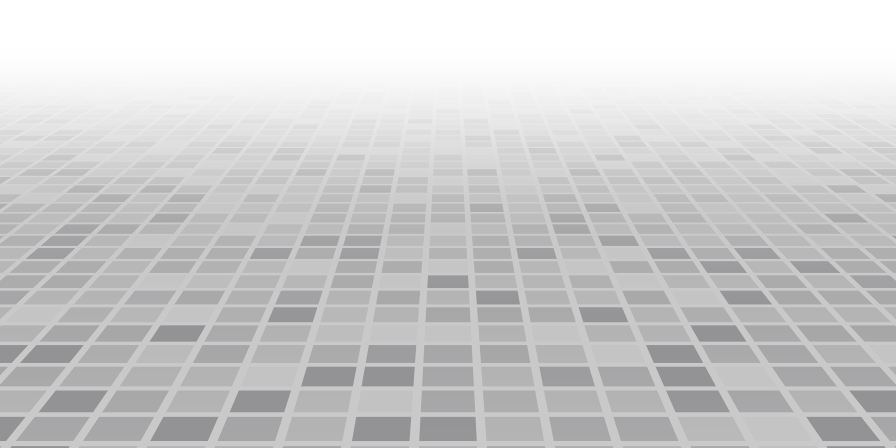
Write a WebGL 2 fragment shader that draws this background.

```glsl
#version 300 es
precision highp float;

#define HORIZON 0.234
#define COLUMN_PITCH 0.1232
#define ROW_SCALE 21.9
#define ROW_SHIFT 0.11
#define TILE_HALF vec2(0.428, 0.417)
#define HAZE_RANGE vec2(0.08, 0.52)
#define FADE_RANGE vec2(0.15, 0.75)
#define SKY_COLOR vec3(1.0)
#define FLOOR_COLOR vec3(0.79, 0.79, 0.79)
#define TILE_COLOR vec3(0.572, 0.572, 0.582)

uniform vec2 u_resolution;
out vec4 fragColor;

// Integer hash of a tile's cell, from 0 to 1
float hashCell(ivec2 cell) {
    uvec2 q = uvec2(cell + 4096) * uvec2(1597u, 3571u);
    uint n = q.x ^ (q.y << 7);
    n = (n ^ (n >> 15)) * 73471u;
    n = (n ^ (n >> 13)) * 91193u;
    n ^= n >> 16;
    return float(n & 65535u) / 65535.0;
}

// Uneven tone groups: faint, light, medium and dark tiles
float tileStrength(float pick) {
    float tone = mix(0.10, 0.40, smoothstep(0.10, 0.22, pick));
    tone = mix(tone, 0.62, smoothstep(0.38, 0.60, pick));
    return mix(tone, 0.98, smoothstep(0.80, 0.86, pick));
}

// Box-filtered tile coverage, separable in column and row
float tileCoverage(vec2 local, vec2 pixel) {
    vec2 edge = clamp((TILE_HALF - abs(local)) / pixel + 0.5, 0.0, 1.0);
    return edge.x * edge.y;
}

void main() {
    // Height units, centred across, measured down from the top
    float x = (gl_FragCoord.x - 0.5 * u_resolution.x) / u_resolution.y;
    float down = 1.0 - gl_FragCoord.y / u_resolution.y;

    // Perspective floor: columns meet at a point above the canvas
    float depth = down + HORIZON;
    vec2 grid = vec2(x / (depth * COLUMN_PITCH) + 0.5,
                     ROW_SCALE / depth + ROW_SHIFT);
    vec2 pixel = vec2(1.0 / (depth * COLUMN_PITCH),
                      ROW_SCALE / (depth * depth)) / u_resolution.y;
    vec2 local = fract(grid) - 0.5;

    // White haze falling into grey
    float haze = smoothstep(HAZE_RANGE.x, HAZE_RANGE.y, down);
    vec3 color = mix(SKY_COLOR, FLOOR_COLOR, haze);

    // Tiles grow stronger toward the viewer, paler at their near edge
    float strength = tileStrength(hashCell(ivec2(floor(grid))));
    strength *= 1.0 + 0.16 * local.y * (1.0 - strength);
    strength *= smoothstep(FADE_RANGE.x, FADE_RANGE.y, down);
    color = mix(color, TILE_COLOR, strength * tileCoverage(local, pixel));

    fragColor = vec4(color, 1.0);
}
```
